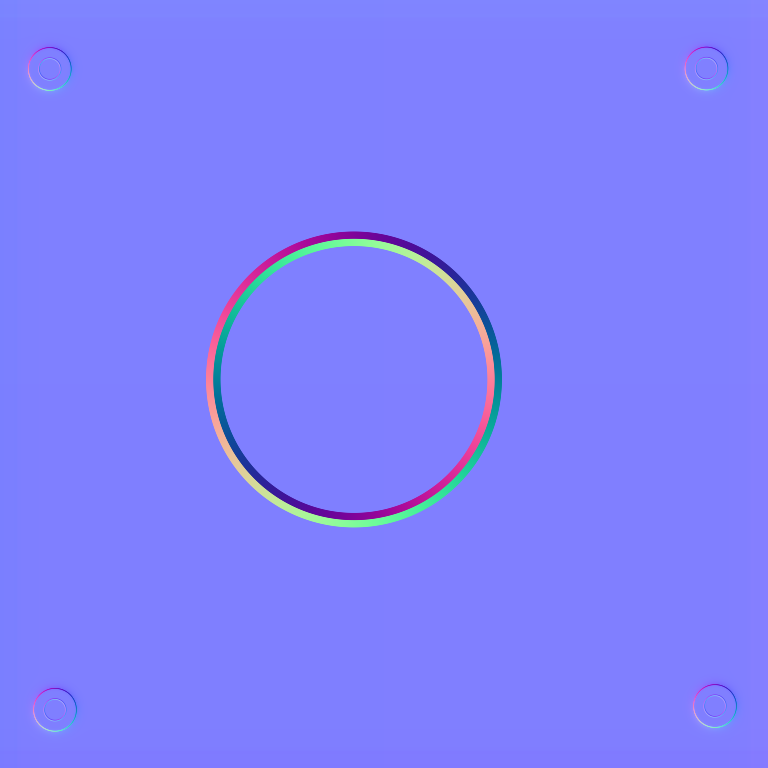
Reproduce this texture map procedurally as a Shadertoy shader.

```glsl
// Tangent-space normal map of a flat panel: a large round groove, four corner rivets, a soft bevelled rim.
#define GROOVE_CENTER vec2(0.4609, 0.5059)
#define GROOVE_RADIUS 0.1832
#define GROOVE_HALF_WIDTH 0.0095
#define GROOVE_TILT 0.98
#define RIVET_RADIUS 0.0279
#define RIVET_TILT 0.85
#define RIVET_GLOW 0.24
#define SOCKET_RADIUS 0.0141
#define SOCKET_TILT 0.40
#define RIM_INSET 0.0215
#define RIM_TILT 0.035

// Packs a surface tilt into a normal map colour.
vec3 encodeNormal(vec2 tilt) {
    float lengthSq = min(dot(tilt, tilt), 1.0);
    return 0.5 + 0.5 * vec3(tilt, sqrt(1.0 - lengthSq));
}

// Soft line of the given half width around d = 0.
float line(float d, float halfWidth, float aa) {
    return 1.0 - smoothstep(halfWidth - 0.5 * aa, halfWidth + 0.5 * aa, abs(d));
}

// Raised disc with a sharp edge, an outer glow and a fine engraved socket.
vec2 rivetTilt(vec2 p, float aa) {
    float r = length(p);
    vec2 inward = -p / max(r, 1e-5);
    float d = r - RIVET_RADIUS;
    float edge = RIVET_TILT * line(d, 0.0008, aa);
    float falloff = d > 0.0 ? 0.0040 : 0.0012;
    float glow = RIVET_GLOW * exp(-abs(d) / falloff);
    float s = r - SOCKET_RADIUS;
    float socket = line(s - 0.0006, 0.0006, aa) - line(s + 0.0006, 0.0006, aa);
    return inward * (max(edge, glow) + SOCKET_TILT * socket);
}

// Faint outward lean near the four sides, with a crease at the inset.
vec2 rimTilt(vec2 uv) {
    vec2 side = sign(uv - 0.5);
    vec2 d = 0.5 - abs(uv - 0.5);
    vec2 lip = 1.0 - smoothstep(RIM_INSET - 0.004, RIM_INSET + 0.004, d);
    vec2 crease = exp(-abs(d - RIM_INSET) / 0.003);
    vec2 fade = exp(-d / 0.045);
    return side * RIM_TILT * (0.5 * lip + 0.5 * crease + 0.7 * fade);
}

void mainImage(out vec4 fragColor, in vec2 fragCoord) {
    vec2 uv = fragCoord / iResolution.xy;
    float aa = 1.0 / min(iResolution.x, iResolution.y);

    // Panel, rim and rivets
    vec2 tilt = rimTilt(uv);
    vec2 rivets[4] = vec2[4](vec2(0.0648, 0.9102), vec2(0.9199, 0.9108),
                             vec2(0.0716, 0.0758), vec2(0.9310, 0.0807));
    for (int i = 0; i < 4; i++) tilt += rivetTilt(uv - rivets[i], aa);
    vec3 color = encodeNormal(tilt);

    // Groove: two opposing slopes meeting at its middle
    vec2 p = uv - GROOVE_CENTER;
    float r = length(p);
    vec2 slope = GROOVE_TILT * p / max(r, 1e-5);
    float d = r - GROOVE_RADIUS;
    float outerSide = smoothstep(-0.5 * aa, 0.5 * aa, d);
    vec3 groove = mix(encodeNormal(slope), encodeNormal(-slope), outerSide);
    color = mix(color, groove, line(d, GROOVE_HALF_WIDTH, aa));

    fragColor = vec4(color, 1.0);
}
```
